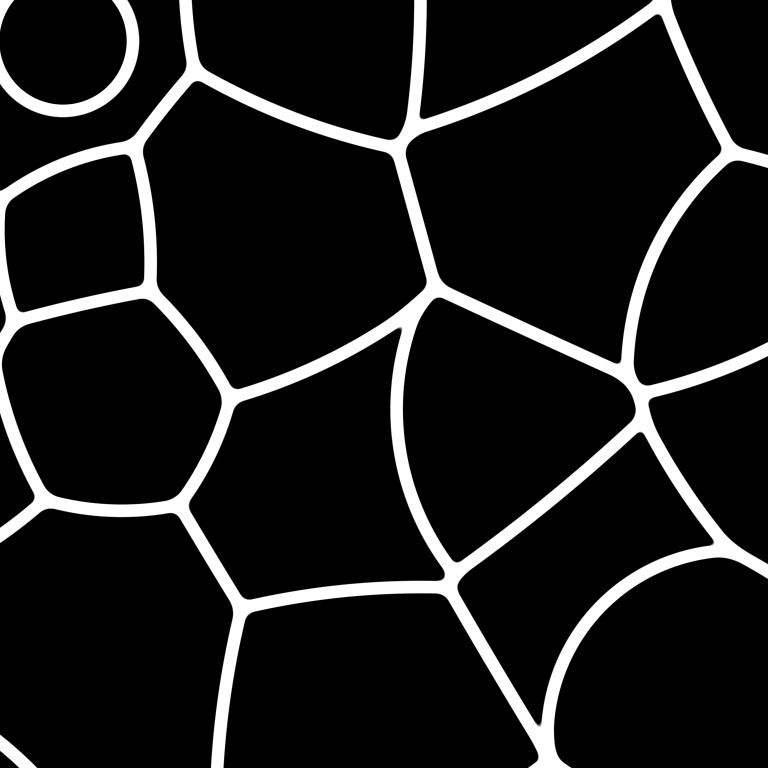
This pattern is drawn by a WebGL 1 fragment shader. Its source:

```glsl
precision highp float;
// Irregular network of white curved lines on black, like walls between bubbles.
// Jittered seeds own weighted radial fields; two such fields are equal along a
// circular arc, and each arc is drawn at constant width from its field gradient.

uniform vec2 u_resolution;

const vec3 GROUND = vec3(0.0);
const vec3 LINE = vec3(1.0);
const float CELLS = 3.6;            // grid cells across the canvas
const float HALF_WIDTH = 0.0082;    // half line width, in canvas units
const float FILLET = 0.010;         // rounding where lines meet, in canvas units
const float JITTER = 0.78;          // seed displacement, in grid cells
const float STEEP_RANDOM = 0.9;     // random spread of steepness, in octaves
const float STEEP_ALTERNATE = 0.35; // checkerboard contrast, in octaves
const vec2 SIZE_RANGE = vec2(0.05, 0.30); // squared cell radius, low and high
const vec2 SEED_OFFSET = vec2(17.0, 43.0);
const int REACH = 3;                // searched grid cells in each direction

vec4 hash4(vec2 p) {
    vec4 q = fract(p.xyxy * vec4(0.1031, 0.1030, 0.0973, 0.1099));
    q += dot(q, q.wzxy + 33.33);
    return fract((q.xxyz + q.yzzw) * q.zywx);
}

// Seed of a grid cell: position (xy), steepness (z), squared radius (w).
vec4 seedOf(vec2 id) {
    vec4 h = hash4(id + SEED_OFFSET);
    float parity = mod(id.x + id.y, 2.0) * 2.0 - 1.0;
    float octaves = STEEP_RANDOM * (h.z * 2.0 - 1.0) + STEEP_ALTERNATE * parity;
    vec2 position = id + 0.5 + JITTER * (h.xy - 0.5);
    return vec4(position, exp2(octaves), mix(SIZE_RANGE.x, SIZE_RANGE.y, h.w));
}

float field(vec2 p, vec4 seed) {
    vec2 v = p - seed.xy;
    return seed.z * (dot(v, v) - seed.w);
}

vec2 fieldGradient(vec2 p, vec4 seed) {
    return 2.0 * seed.z * (p - seed.xy);
}

float smoothMin(float a, float b, float k) {
    float h = max(k - abs(a - b), 0.0) / k;
    return min(a, b) - 0.25 * h * h * k;
}

// Distance to the nearest wall, in grid cells.
float wallDistance(vec2 p) {
    vec2 base = floor(p);

    // Find the seed with the lowest field.
    vec2 ownId = base;
    vec4 own = seedOf(base);
    float lowest = field(p, own);
    for (int y = -REACH; y <= REACH; y++) {
        for (int x = -REACH; x <= REACH; x++) {
            vec2 id = base + vec2(float(x), float(y));
            vec4 seed = seedOf(id);
            float value = field(p, seed);
            if (value < lowest) {
                lowest = value;
                own = seed;
                ownId = id;
            }
        }
    }

    // Measure the arcs shared with all other seeds.
    vec2 ownGradient = fieldGradient(p, own);
    float nearest = 4.0;
    for (int y = -REACH; y <= REACH; y++) {
        for (int x = -REACH; x <= REACH; x++) {
            vec2 id = base + vec2(float(x), float(y));
            if (id == ownId) continue;
            vec4 seed = seedOf(id);
            float slope = length(fieldGradient(p, seed) - ownGradient);
            float d = (field(p, seed) - lowest) / max(slope, 0.0001);
            nearest = smoothMin(nearest, d, FILLET * CELLS);
        }
    }
    return nearest;
}

void main() {
    float canvas = min(u_resolution.x, u_resolution.y);
    vec2 uv = gl_FragCoord.xy / canvas;
    float d = wallDistance(uv * CELLS) / CELLS;
    float soft = 0.75 / canvas;
    float ink = 1.0 - smoothstep(HALF_WIDTH - soft, HALF_WIDTH + soft, d);
    gl_FragColor = vec4(mix(GROUND, LINE, ink), 1.0);
}
```
